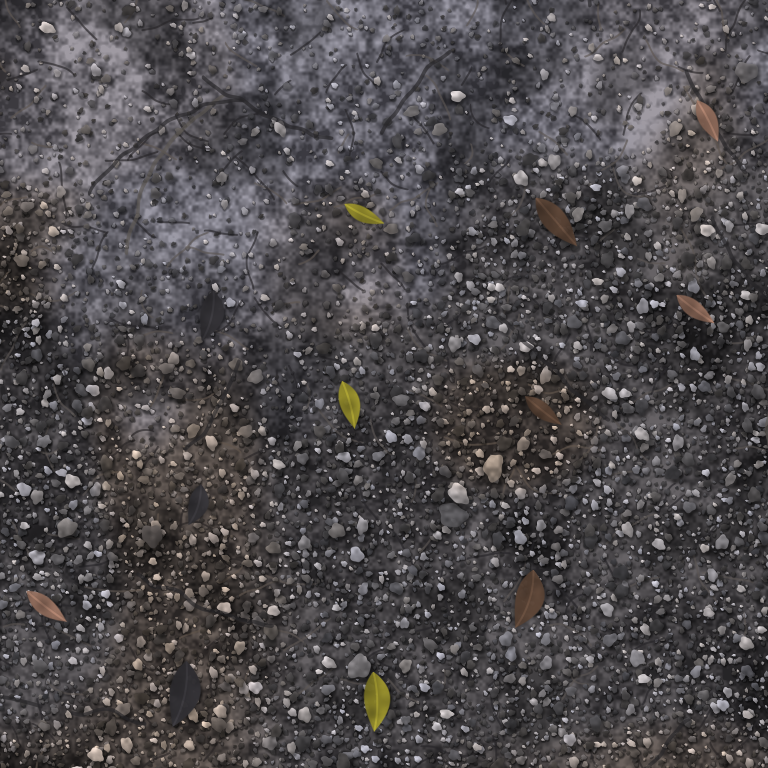
A WebGL 1 fragment shader for this texture:

```glsl
precision highp float;
// Damp gravelly ground: pale blue-grey sand above, dark stony soil below.
// Fractal noise makes the soil; jittered grids scatter stones and twigs,
// and a short loop lays fallen leaves on top.
uniform vec2 u_resolution;

const vec3 SOIL_DARK = vec3(0.15, 0.145, 0.15);
const vec3 SOIL_MID = vec3(0.40, 0.39, 0.39);
const vec3 SAND_DARK = vec3(0.23, 0.23, 0.25);
const vec3 SAND_PALE = vec3(0.61, 0.61, 0.64);
const vec3 RUST_TINT = vec3(1.07, 0.99, 0.93);
const vec3 STONE_WARM = vec3(1.03, 1.0, 0.96);
const vec3 STONE_COOL = vec3(0.98, 0.99, 1.03);
const vec3 TWIG_DARK = vec3(0.15, 0.145, 0.155);
const vec3 TWIG_PALE = vec3(0.36, 0.34, 0.32);
const vec3 LEAF_YELLOW = vec3(0.55, 0.52, 0.16);
const vec3 LEAF_TAN = vec3(0.52, 0.39, 0.33);
const vec3 LEAF_BROWN = vec3(0.32, 0.24, 0.19);
const vec3 LEAF_ROTTEN = vec3(0.18, 0.175, 0.19);
const float STONE_MIN = 0.23;
const float STONE_MAX = 0.78;

float pixel;  // one pixel in canvas units

vec2 hash2(vec2 p) {
  vec3 q = fract(p.xyx * vec3(0.1031, 0.103, 0.0973));
  q += dot(q, q.yzx + 33.33);
  return fract((q.xx + q.yz) * q.zy);
}

float noise(vec2 p) {
  vec2 i = floor(p), f = fract(p);
  f = f * f * (3.0 - 2.0 * f);
  return mix(mix(hash2(i).x, hash2(i + vec2(1, 0)).x, f.x),
             mix(hash2(i + vec2(0, 1)).x, hash2(i + 1.0).x, f.x), f.y);
}

float fbm(vec2 p) {
  float sum = 0.0, amp = 0.533;
  for (int i = 0; i < 4; i++) {
    sum += amp * noise(p);
    p = mat2(1.6, 1.2, -1.2, 1.6) * p + 7.3;
    amp *= 0.5;
  }
  return sum;
}

vec2 turn(vec2 p, float a) {
  return vec2(cos(a) * p.x + sin(a) * p.y, cos(a) * p.y - sin(a) * p.x);
}

// Share of sand: high at the top, ragged towards the bottom
float sandAmount(vec2 p) {
  float ragged = 0.55 * noise(p * 4.0 + 3.1) + 0.25 * noise(p * 11.0) - 0.4;
  return smoothstep(0.45, 0.74, p.y + ragged - 0.15 * abs(p.x - 0.4));
}

vec3 ground(vec2 p) {
  float grain = 0.5 * noise(p * 230.0) + 0.5 * noise(p * 110.0 + 9.0);
  float tone = 1.1 * grain + 1.2 * fbm(p * 7.0 + 20.0) + fbm(p * 40.0) - 1.15;
  tone = clamp(tone, 0.0, 1.0);
  vec3 soil = mix(SOIL_DARK, SOIL_MID, tone);
  vec3 col = mix(soil, mix(SAND_DARK, SAND_PALE, tone), sandAmount(p));
  return col * (1.0 - 0.35 * smoothstep(0.54, 0.7, fbm(p * 10.0 + 51.0)));
}

// Lumpy stones, one per cell at most, with contact shadow and lit top
vec3 addStones(vec3 col, vec2 p, float cells, float seed, float density) {
  vec2 g = p * cells;
  float soft = pixel * cells;
  for (int j = -1; j <= 1; j++) for (int i = -1; i <= 1; i++) {
    vec2 cell = floor(g) + vec2(i, j);
    vec2 spot = hash2(cell + seed), form = hash2(cell + seed + 17.3);
    vec2 centre = cell + 0.5 + 0.75 * (spot - 0.5);
    float chance = density * mix(1.0, 0.3, sandAmount(centre / cells));
    if (hash2(cell + seed + 41.7).y > chance) continue;
    vec2 offset = g - centre;
    vec2 d = turn(offset, 6.283 * form.y);
    d.y *= 1.1 + 0.5 * spot.x;
    float a = atan(d.y, d.x + 0.00001);
    float size = mix(0.25, 0.5, form.x * form.x);
    size *= 1.0 + 0.1 * sin(3.0 * a + 6.0 * spot.y) + 0.07 * sin(5.0 * a + 9.0 * form.x);
    float shadow = size - length(offset + vec2(-0.06, 0.12));
    col *= 1.0 - 0.4 * smoothstep(-0.16, 0.1, shadow);
    float tone = mix(STONE_MIN, STONE_MAX, pow(form.y, 1.6));
    tone *= 0.95 + 0.25 * dot(offset, vec2(-0.4, 0.9)) / size;
    tone *= 0.8 + 0.4 * noise(p * 170.0 + seed);
    float cover = smoothstep(-0.7 * soft, 0.9 * soft, size - length(d));
    col = mix(col, tone * mix(STONE_WARM, STONE_COOL, spot.y), 0.92 * cover);
  }
  return col;
}

// Bent strokes of random direction, one per cell at most
vec3 addTwigs(vec3 col, vec2 p, float cells, float width, float density) {
  for (int j = -1; j <= 1; j++) for (int i = -1; i <= 1; i++) {
    vec2 cell = floor(p * cells) + vec2(i, j);
    vec2 a = hash2(cell + 71.0 + cells), b = hash2(cell + 93.0 + cells);
    if (hash2(cell + 37.0).x > density) continue;
    vec2 d = turn(p - (cell + a) / cells, 6.283 * b.x);
    float reach = mix(0.2, 0.6, b.y) / cells;
    d.y += (a.x - 0.5) * d.x * d.x / reach * 0.5 + 0.01 * noise(d.xx * 28.0 + cell);
    float gap = length(vec2(max(abs(d.x) - reach, 0.0), d.y));
    float cover = 1.0 - smoothstep(width - 0.7 * pixel, width + 0.7 * pixel, gap);
    col = mix(col, mix(TWIG_DARK, TWIG_PALE, step(0.65, a.y)), 0.65 * cover);
  }
  return col;
}

vec3 addLeaves(vec3 col, vec2 p) {
  for (int i = 0; i < 12; i++) {
    float n = float(i), kind = mod(n, 4.0);
    vec2 a = hash2(vec2(n, 61.0));
    vec2 centre = 0.06 + 0.88 * fract(vec2(0.45, 0.47) + n * vec2(0.755, 0.57));
    vec2 d = turn(p - centre, -0.4 - 1.5 * a.x);
    float size = mix(0.027, 0.045, a.y), along = d.x / size;
    if (abs(along) > 1.0) continue;
    d.y += 0.25 * (a.x - 0.3) * size * along * along;
    float wide = size * mix(0.32, 0.46, a.x) * (1.0 - along * along);
    float inside = wide * (1.0 - 0.25 * along) - abs(d.y);
    vec3 leaf = kind < 0.5 ? LEAF_YELLOW : kind < 1.5 ? LEAF_ROTTEN
              : kind < 2.5 ? LEAF_TAN : LEAF_BROWN;
    leaf *= 0.75 + 0.35 * noise(p * 70.0) + 0.15 * smoothstep(-0.01, 0.01, d.y);
    leaf *= 1.22 - 0.22 * smoothstep(0.0004, 0.0022, abs(d.y));
    col *= 1.0 - 0.35 * smoothstep(-0.007, 0.002, inside) * (1.0 - along * along);
    col = mix(col, leaf, 0.95 * smoothstep(-pixel, pixel, inside));
  }
  return col;
}

void main() {
  pixel = 1.0 / u_resolution.y;
  vec2 p = gl_FragCoord.xy * pixel;
  vec3 col = addStones(ground(p), p, 120.0, 11.0, 0.6);
  col = addTwigs(col, p, 16.0, 0.0013, 0.9);
  col = addStones(col, p, 74.0, 137.0, 0.5);
  col = addStones(col, p, 46.0, 259.0, 0.36);
  col = addStones(col, p, 26.0, 383.0, 0.04);
  float rust = smoothstep(0.52, 0.75, noise(p * 4.5 + 13.0));
  col *= mix(vec3(1.0, 0.99, 1.02), RUST_TINT, rust * (1.0 - 0.7 * sandAmount(p)));
  col = addTwigs(col, p, 5.0, 0.0025, 0.4);
  gl_FragColor = vec4(addLeaves(col, p), 1.0);
}
```
